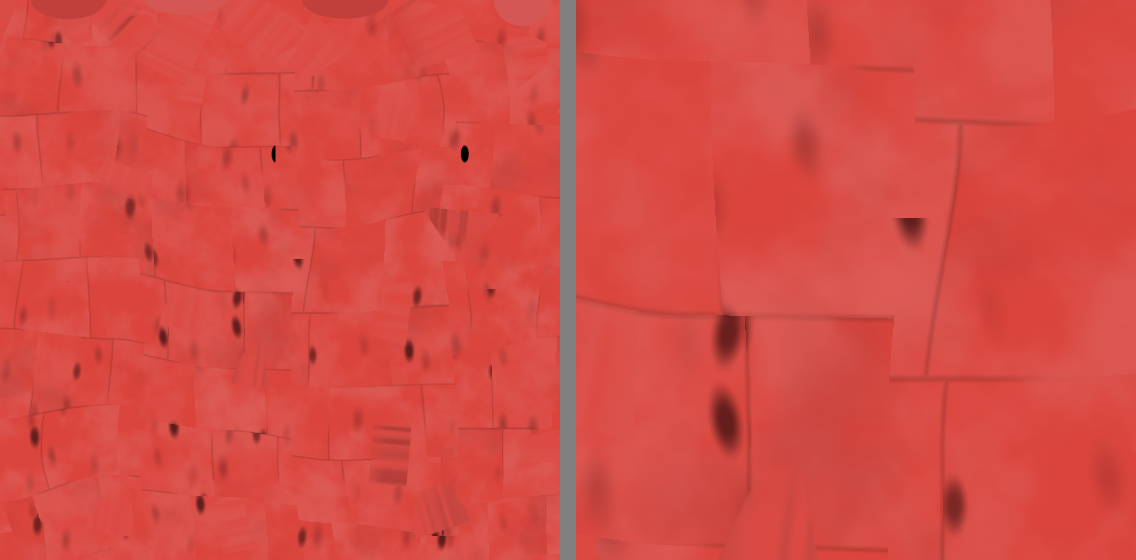
Left: the whole. Right: its middle third, enlarged.
This texture is drawn by a WebGL 2 fragment shader. Its source:

```glsl
#version 300 es
precision highp float;
// Patchwork of mottled red melon flesh with blurred seeds and streaky smears.

#define PATCH_GRID 7.6
#define CLOUD_SCALE 17.0
#define SMEAR_GRID 8.0
#define SMEAR_CHANCE 0.2
#define SEED_SIZE vec2(0.0085, 0.0185)
#define FLESH_DEEP vec3(0.855, 0.268, 0.235)
#define FLESH_PALE vec3(0.865, 0.355, 0.335)
#define FLESH_DARK vec3(0.70, 0.235, 0.215)
#define SEED_COLOR vec3(0.29, 0.08, 0.08)

uniform vec2 u_resolution;
out vec4 fragColor;

vec2 hash2(vec2 c) {
    vec3 q = fract(c.xyx * vec3(0.1031, 0.1030, 0.0973));
    q += dot(q, q.yzx + 33.33);
    return fract((q.xx + q.yz) * q.zy);
}

float noise(vec2 p) {
    vec2 i = floor(p), f = fract(p);
    f = f * f * (3.0 - 2.0 * f);
    vec2 e = vec2(0.0, 1.0);
    return mix(mix(hash2(i).x, hash2(i + e.yx).x, f.x),
               mix(hash2(i + e.xy).x, hash2(i + e.yy).x, f.x), f.y);
}

float fbm(vec2 p) {
    float sum = 0.0, gain = 0.5;
    for (int i = 0; i < 4; i++) {
        sum += gain * noise(p);
        p = mat2(1.6, 1.2, -1.2, 1.6) * p + 7.3;
        gain *= 0.55;
    }
    return sum / 1.01;
}

// Darkness of soft upright ovals scattered one per grid cell.
float seeds(vec2 p, vec2 grid, float chance, vec2 strength, float blur, float salt) {
    float dark = 0.0;
    for (int k = 0; k < 9; k++) {
        vec2 cell = floor(p * grid) + vec2(k % 3, k / 3) - 1.0;
        vec2 place = hash2(cell + salt), look = hash2(cell + salt + 51.7);
        vec2 d = p - (cell + 0.15 + 0.7 * place) / grid;
        d.x += d.y * 0.3 * (place.y - 0.5);
        float r = length(d / (SEED_SIZE * mix(0.85, 1.2, look.y)));
        float amount = mix(strength.x, strength.y, fract(look.y * 7.0));
        float oval = 1.0 - smoothstep(1.0 - blur, 1.0 + 0.5 * blur, r);
        dark = max(dark, step(look.x, chance) * amount * oval);
    }
    return dark;
}

// Tapered, rotated blocks filled with one-dimensional stripes.
vec3 addSmears(vec3 col, vec2 p, float soft) {
    for (int k = 0; k < 9; k++) {
        vec2 cell = floor(p * SMEAR_GRID) + vec2(k % 3, k / 3) - 1.0;
        vec2 place = hash2(cell + 13.1), form = hash2(cell + 77.9), look = hash2(cell + 140.3);
        vec2 center = (cell + 0.2 + 0.6 * place) / SMEAR_GRID;
        float border = max(smoothstep(0.88, 0.95, center.y), 0.35 * smoothstep(0.92, 0.97, center.x));
        if (look.x > mix(SMEAR_CHANCE, 0.95, border)) continue;
        float angle = 1.571 * floor(form.x * 4.0) + 0.7 * (place.x - 0.5);
        angle *= 1.0 - 0.6 * border;
        vec2 q = mat2(cos(angle), sin(angle), -sin(angle), cos(angle)) * (p - center);
        vec2 size = mix(vec2(0.018, 0.022), vec2(0.055, 0.048), form.yx) * (1.0 + 0.4 * border);
        float taper = 1.0 + (place.y - 0.5) * q.y / size.y;
        float d = max(abs(q.x) - size.x * taper, abs(q.y) - size.y);
        float fade = smoothstep(-size.y, -0.1 * size.y, q.y);
        float stripe = 0.6 * noise(vec2(q.x * 130.0, look.y * 90.0)) + 0.4 * noise(vec2(q.x * 45.0, look.x * 90.0));
        vec3 flat_ = mix(FLESH_DEEP, FLESH_PALE, 0.8 * stripe);
        flat_ = mix(flat_, FLESH_DARK, smoothstep(0.4, 1.0, look.y) * smoothstep(0.3, 0.8, stripe));
        col = mix(col, flat_, (1.0 - smoothstep(-soft, soft, d)) * mix(0.4, 1.0, fade));
    }
    return col;
}

void main() {
    vec2 p = gl_FragCoord.xy / u_resolution;
    float soft = max(0.0012, 0.75 / u_resolution.y);

    // Irregular patches with their own offset, tint and mottling
    vec2 g = p * PATCH_GRID + 0.5 * (vec2(noise(p * 5.0), noise(p * 5.0 + 40.0)) - 0.5);
    g.y += 0.5 * hash2(vec2(floor(g.x * 0.5), 5.0)).x;
    g.x += hash2(vec2(floor(g.y), 9.0)).y;
    vec2 id = floor(g), edge = min(fract(g), 1.0 - fract(g));
    vec2 trait = hash2(id + 3.7), shift = hash2(id + 29.0);

    float cloud = fbm(p * CLOUD_SCALE + shift * 30.0);
    float pale = smoothstep(0.25, 0.78, cloud) * mix(0.65, 1.0, trait.x) + 0.12 * (trait.y - 0.5);
    vec3 col = mix(FLESH_DEEP, FLESH_PALE, clamp(pale, 0.0, 1.0));
    float shade = smoothstep(0.55, 0.85, fbm(p * 9.0 + shift * 20.0 + 60.0));
    col = mix(col, FLESH_DARK, 0.35 * shade);

    // Faint buried seeds, then the darker ones near the surface
    vec2 sp = p + 0.02 * (shift - 0.5);
    float faint = seeds(sp, vec2(13.0, 10.0), 0.6, vec2(0.07, 0.32), 0.95, 17.0);
    float strong = seeds(sp, vec2(6.0, 7.0), mix(0.6, 0.25, smoothstep(0.45, 0.6, p.y)), vec2(0.55, 0.88), 0.7, 211.0);
    col = mix(col, SEED_COLOR, max(faint, strong));

    // Broken hairline seams
    float line = 1.0 - smoothstep(0.0, 0.003, min(edge.x, edge.y) / PATCH_GRID);
    col *= 1.0 - 0.13 * line * smoothstep(0.45, 0.7, noise(p * 11.0 + 8.0));

    col = addSmears(col, p, soft);

    // Rounded flat pieces along the top
    for (int i = 0; i < 4; i++) {
        vec2 h = hash2(vec2(i, 88.0));
        vec2 radius = vec2(0.05 + 0.07 * h.x, 0.025 + 0.025 * h.y);
        float r = length((p - vec2((float(i) + 0.3 + 0.5 * h.y) / 4.0, 1.0)) / radius);
        vec3 tone = i % 2 == 0 ? vec3(0.76, 0.25, 0.23) : vec3(0.83, 0.34, 0.33);
        col = mix(col, tone, 1.0 - smoothstep(-soft, soft, (r - 1.0) * radius.y));
    }

    // Two crisp black seeds, the first one halved
    for (int i = 0; i < 2; i++) {
        vec2 d = p - vec2(0.492 + 0.338 * float(i), 0.725);
        float black = 1.0 - smoothstep(0.75, 1.1, length(d / vec2(0.0075, 0.016)));
        if (i == 0) black *= 1.0 - smoothstep(-soft, soft, d.x);
        col = mix(col, vec3(0.0), black);
    }
    fragColor = vec4(col, 1.0);
}
```
